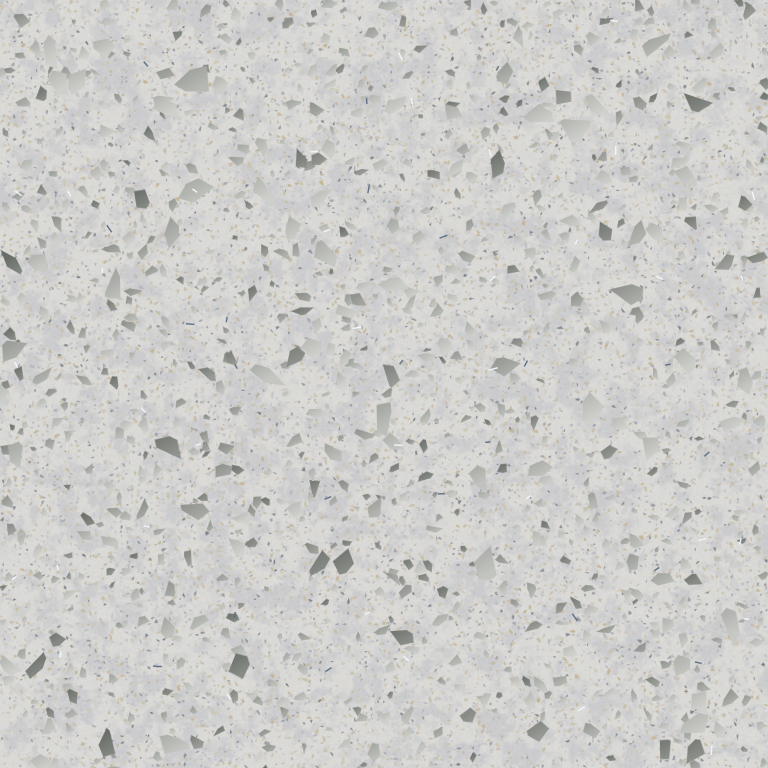
This texture is drawn by a Shadertoy shader. Its source:

```glsl
// Pale engineered quartz: a softly clouded off-white ground holding angular
// grey-green chips, fine ochre and slate specks and a few mirror slivers.
// Each grain is a random convex polygon placed in a jittered cell.

const float TAU = 6.2831853;

// Integer hash (PCG style): three values in 0..1 per cell and seed
vec3 hash3(vec2 cell, float seed) {
    uvec3 v = uvec3(ivec3(vec3(cell + 1000.0, seed)));
    v = v * 1664525u + 1013904223u;
    v.x += v.y * v.z; v.y += v.z * v.x; v.z += v.x * v.y;
    v ^= v >> 16u;
    v.x += v.y * v.z; v.y += v.z * v.x; v.z += v.x * v.y;
    return vec3(v >> 8u) / 16777216.0;
}

float noise(vec2 p, float seed) {
    vec2 i = floor(p), f = fract(p);
    f = f * f * (3.0 - 2.0 * f);
    float low = mix(hash3(i, seed).x, hash3(i + vec2(1, 0), seed).x, f.x);
    float high = mix(hash3(i + vec2(0, 1), seed).x, hash3(i + vec2(1, 1), seed).x, f.x);
    return mix(low, high, f.y);
}

vec2 rotate(vec2 p, float angle) {
    float c = cos(angle), s = sin(angle);
    return vec2(c * p.x + s * p.y, c * p.y - s * p.x);
}

// Convex pebble cut by five half-planes of random angle and offset
float polygonDistance(vec2 p, float radius, vec2 cell, float seed) {
    float d = -radius;
    for (int i = 0; i < 5; i++) {
        vec3 h = hash3(cell, seed + 2.0 + float(i));
        float angle = (float(i) + 0.85 * h.x) * TAU / 5.0;
        d = max(d, dot(p, vec2(cos(angle), sin(angle))) - radius * (0.5 + 0.6 * h.y));
    }
    return d;
}

// Scattered grains: x = coverage, y = random tone, z = light across the grain
vec3 grains(vec2 uv, float count, float seed, float density, vec2 radii, float blur) {
    vec2 p = uv * count, home = floor(p);
    float soft = count * (0.7 / iResolution.y + blur);
    vec3 result = vec3(0);
    for (int y = -1; y <= 1; y++)
    for (int x = -1; x <= 1; x++) {
        vec2 cell = home + vec2(x, y);
        vec3 place = hash3(cell, seed);
        if (place.z > density) continue;
        vec3 look = hash3(cell, seed + 1.0);
        vec2 q = p - cell - 0.15 - 0.7 * place.xy;
        float radius = mix(radii.x, radii.y, look.x * look.x);
        vec2 turned = rotate(q, look.y * TAU) * vec2(0.8, 1.25);
        float d = polygonDistance(turned, radius, cell, seed);
        float cover = smoothstep(soft, -soft, d);
        if (cover > result.x)
            result = vec3(cover, look.z, dot(q, vec2(0.5, -0.86)) / radius);
    }
    return result;
}

vec3 addChips(vec3 color, vec3 chip) {
    vec3 tint = mix(vec3(0.775, 0.78, 0.76), vec3(0.47, 0.485, 0.465), pow(chip.y, 2.2));
    tint += 0.05 * clamp(chip.z, -1.2, 0.8);
    return mix(color, tint, chip.x);
}

void mainImage(out vec4 fragColor, in vec2 fragCoord) {
    vec2 uv = fragCoord / iResolution.y;

    // Clouded ground with faint buried grains
    float cloud = 0.5 * noise(uv * 45.0, 300.0) + 0.3 * noise(uv * 110.0, 301.0)
                + 0.2 * noise(uv * 260.0, 302.0);
    vec3 color = mix(vec3(0.853, 0.851, 0.84), vec3(0.797, 0.798, 0.808),
                     smoothstep(0.4, 0.72, cloud));
    vec3 buried = grains(uv, 52.0, 20.0, 0.55, vec2(0.2, 0.48), 0.0008);
    vec3 buriedTint = mix(vec3(0.785, 0.788, 0.785), vec3(0.865, 0.862, 0.85), buried.y);
    color = mix(color, buriedTint, 0.65 * buried.x);
    color += 0.022 * (noise(uv * 400.0, 303.0) - 0.5);

    // Fine specks: warm ochre, then grey to slate blue
    vec3 ochre = grains(uv, 115.0, 40.0, 0.36, vec2(0.17, 0.34), 0.0002);
    color = mix(color, mix(vec3(0.81, 0.785, 0.72), vec3(0.765, 0.70, 0.57), ochre.y * ochre.y),
                0.9 * ochre.x);
    vec3 slate = grains(uv, 135.0, 60.0, 0.36, vec2(0.15, 0.33), 0.0002);
    color = mix(color, mix(vec3(0.76, 0.765, 0.785), vec3(0.46, 0.47, 0.50), pow(slate.y, 3.0)),
                0.9 * slate.x);

    // Angular chips, small then large
    color = addChips(color, grains(uv, 50.0, 80.0, 0.32, vec2(0.19, 0.42), 0.0002));
    color = addChips(color, grains(uv, 25.0, 100.0, 0.38, vec2(0.17, 0.42), 0.0002));

    // Mirror slivers, bright or deep blue
    vec2 cell = floor(uv * 18.0);
    vec3 place = hash3(cell, 120.0), look = hash3(cell, 121.0);
    vec2 q = rotate((fract(uv * 18.0) - 0.3 - 0.4 * place.xy) / 18.0, look.x * TAU);
    vec2 edge = abs(q) - vec2(0.003 + 0.003 * look.y, 0.0009);
    float sliver = smoothstep(0.7, -0.7, max(edge.x, edge.y) * iResolution.y);
    vec3 glint = look.z > 0.35 ? vec3(0.95, 0.97, 1.0) : vec3(0.36, 0.43, 0.52);
    color = mix(color, glint, sliver * step(place.z, 0.15));

    fragColor = vec4(color, 1.0);
}
```
